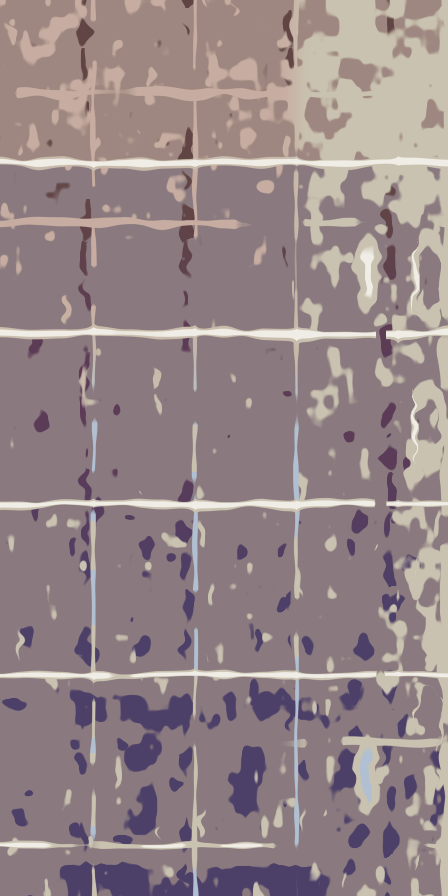
A Shadertoy shader for this texture:

```glsl
const vec2 FIRST = vec2(0.209, 0.362);
const vec2 PITCH = vec2(0.2266, 0.3815);
const vec3 ROSE = vec3(0.62, 0.53, 0.5);
const vec3 MAUVE = vec3(0.54, 0.475, 0.495);
const vec3 BROWN = vec3(0.38, 0.27, 0.27);
const vec3 PLUM = vec3(0.36, 0.23, 0.34);
const vec3 INDIGO = vec3(0.3, 0.25, 0.41);
const vec3 TAN = vec3(0.78, 0.68, 0.63);
const vec3 CREAM = vec3(0.79, 0.76, 0.69);
const vec3 ICE = vec3(0.69, 0.75, 0.82);
const vec3 WHITE = vec3(0.94, 0.93, 0.9);

float hash(vec2 p) {
  vec3 q = fract(p.xyx * 0.1031);
  q += dot(q, q.yzx + 33.33);
  return fract((q.x + q.y) * q.z);
}

float noise(vec2 p) {
  vec2 i = floor(p), f = fract(p);
  f *= f * (3.0 - 2.0 * f);
  return mix(mix(hash(i), hash(i + vec2(1, 0)), f.x),
             mix(hash(i + vec2(0, 1)), hash(i + vec2(1, 1)), f.x), f.y);
}

float fill(float d, float px) {
  return 1.0 - smoothstep(-0.7 * px, 0.7 * px, d);
}

// 1 between lo and hi
float band(float v, float lo, float hi, float soft) {
  return smoothstep(lo - soft, lo + soft, v) * (1.0 - smoothstep(hi - soft, hi + soft, v));
}

float ellipse(vec2 p, vec2 radius) {
  return (length(p / radius) - 1.0) * min(radius.x, radius.y);
}

// Ragged islands with a half-toned rim
vec3 blotch(vec3 color, vec3 tint, vec2 p, float density, float px) {
  p *= vec2(27, 19);
  float n = 0.65 * noise(p) + 0.35 * noise(p * 2.3 + 7.0) + density - 1.0;
  float soft = 14.0 * px;
  color = mix(color, tint, 0.5 * smoothstep(-soft, soft, n + 0.03));
  return mix(color, tint, smoothstep(-soft, soft, n));
}

// One jittered ellipse per cell, shrinking where density is low
float dabs(vec2 p, vec2 cell, vec2 jitter, vec2 radius, float density, float seed, float px) {
  vec2 id = floor(p / cell);
  vec2 r = vec2(hash(id + seed), hash(id + seed + 17.0));
  vec2 center = (id + 0.5 + (r - 0.5) * jitter) * cell;
  float presence = clamp((density - hash(id + seed + 41.0)) * 5.0, 0.0, 1.0);
  vec2 size = radius * (0.6 + 0.7 * r.yx) * max(presence, 0.05);
  return fill(ellipse(p - center, size), px) * smoothstep(0.05, 0.2, presence);
}

// Wavering line, broken where wear is high
float ribbon(float across, float along, float halfWidth, float wear, float seed, float px) {
  float wobble = (noise(vec2(along * 14.0, seed)) - 0.5) * halfWidth * 1.2;
  float width = halfWidth * (0.55 + 0.9 * noise(vec2(along * 22.0, seed + 5.0)));
  float kept = smoothstep(wear - 0.06, wear + 0.06, noise(vec2(along * 11.0, seed + 9.0)));
  return fill(abs(across + wobble) - width * kept, px) * kept;
}

void mainImage(out vec4 fragColor, in vec2 fragCoord) {
  // x runs 0..1 rightwards, y runs 0..2 downwards
  vec2 p = vec2(0, 2) + vec2(1, -2) * fragCoord / iResolution.xy;
  float px = 1.0 / iResolution.x;
  vec2 rough = p + 0.022 * (vec2(noise(p * 42.0), noise(p * 42.0 + 31.0)) - 0.5);
  vec2 offset = p - FIRST;
  float tileX = fract(offset.x / PITCH.x);
  float right = smoothstep(0.62, 0.7, p.x);
  float top = 1.0 - smoothstep(0.42, 0.56, p.y);

  vec3 color = mix(MAUVE, ROSE, fill(offset.y, px));
  vec3 dark = mix(BROWN, PLUM, smoothstep(0.4, 0.85, p.y));
  dark = mix(dark, INDIGO, smoothstep(0.95, 1.4, p.y));
  vec3 pale = mix(TAN, CREAM, max(right, smoothstep(0.6, 1.0, p.y)));

  // Dark stains: two low bands and a cluster in each tile
  float upper = band(p.y, 1.54, 1.62, 0.02) * band(p.x, 0.05, 0.82, 0.05);
  float lower = band(p.y, 1.93, 2.1, 0.015) * band(p.x, 0.14, 0.76, 0.05) * 1.25;
  float cluster = band(p.y, 1.66, 1.87, 0.04) * band(tileX, 0.28, 0.72, 0.12) * step(0.2, p.x);
  color = blotch(color, dark, p, 0.08 + 0.42 * max(max(upper, lower), cluster), px);

  // Dark dabs beside the vertical lines, and loose flecks
  vec2 beside = rough - vec2(FIRST.x - 0.02 - 0.5 * PITCH.x, 0.02);
  float density = 0.72 - 0.5 * band(p.x, 0.58, 0.74, 0.01);
  float column = dabs(beside, vec2(PITCH.x, 0.086), vec2(0.03, 0.25), vec2(0.012, 0.038), density, 3.0, px);
  density = 0.62 * smoothstep(0.3, 1.5, p.y);
  float fleck = dabs(rough, vec2(0.12, 0.1), vec2(0.6), vec2(0.016, 0.022), density, 11.0, px);
  color = mix(color, dark, max(column, fleck));

  // Pale wear at the top and down the right side
  float wear = 0.15 + 0.14 * top + 0.12 * right * (1.0 + top) + 0.07 * smoothstep(0.78, 0.95, p.x);
  wear += 0.08 * (1.0 - smoothstep(0.0, 0.05, abs(p.y - 0.208)));
  color = blotch(color, pale, p + 4.0, wear, px);
  float chip = dabs(rough + 0.03, vec2(0.105, 0.13), vec2(0.65), vec2(0.008, 0.025), 0.33, 23.0, px);

  // Faint seams
  float seam = ribbon(p.y - 0.208, p.x, 0.009, 0.3, 51.0, px);
  seam = max(seam, ribbon(p.y - 0.497, p.x, 0.009, 0.38, 63.0, px));
  seam = max(seam, right * ribbon(p.y - 1.656, p.x, 0.008, 0.3, 75.0, px));
  color = mix(color, pale, max(chip, seam));

  // Broken vertical lines
  for (float i = 0.0; i < 3.0; i++) {
    float line = ribbon(offset.x - i * PITCH.x, p.y, 0.0045, 0.36 - 0.08 * i, 80.0 + 13.0 * i, px);
    float cool = smoothstep(0.7, 1.0, p.y) * step(0.45, noise(vec2(p.y * 9.0, i)));
    color = mix(color, mix(pale, ICE, cool), line);
  }

  // Rings and slivers near the right edge
  for (float i = 0.0; i < 5.0; i++) {
    vec2 q = rough - vec2(0.958, 0.62 + 0.33 * i);
    float erosion = 0.018 * step(1.5, i) * noise(p * 24.0);
    color = mix(color, CREAM, fill(abs(ellipse(q, vec2(0.034, 0.085))) - 0.009 + erosion, px));
    color = mix(color, WHITE, fill(abs(q.x + 0.034) + 0.08 * abs(q.y) - 0.006 + erosion, px));
  }
  for (float i = 0.0; i < 2.0; i++) {
    vec2 q = rough - vec2(0.82, 0.61 + 1.12 * i);
    color = mix(color, CREAM, fill(ellipse(q, vec2(0.026, 0.085)), px));
    color = mix(color, mix(WHITE, ICE, i), fill(ellipse(q, vec2(0.011, 0.055)), px));
  }
  color = mix(color, CREAM, ribbon(p.x - 0.997, p.y, 0.012, 0.2, 140.0, px));

  // Main horizontal lines with white cores, swelling at crossings
  float swell = 1.0 + 0.6 * exp(-40.0 * (0.5 - abs(tileX - 0.5)));
  for (float i = 0.0; i < 5.0; i++) {
    float across = offset.y - i * PITCH.y;
    float halfWidth = (0.0105 - 0.0014 * max(i - 1.0, 0.0)) * swell;
    float gap = step(0.5, i) * band(p.x, 0.84, 0.86, 0.008);
    float worn = mix(-0.1, 0.36, step(3.5, i)) + gap;
    float seed = 160.0 + 19.0 * i;
    color = mix(color, mix(pale, CREAM, 0.6), ribbon(across, p.x, halfWidth, worn, seed, px));
    color = mix(color, WHITE, ribbon(across, p.x, halfWidth * 0.6, worn + 0.08 * i, seed, px));
  }
  fragColor = vec4(color, 1);
}
```
